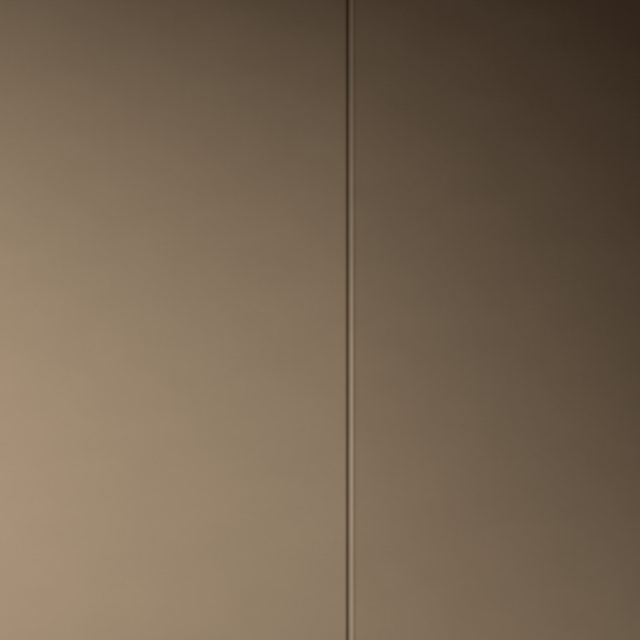
Reproduce this texture procedurally as a Shadertoy shader.

```glsl
float hash(vec2 p) {
    return fract(sin(dot(p, vec2(127.1, 311.7))) * 43758.5453);
}

float noise(vec2 p) {
    vec2 cell = floor(p), f = fract(p);
    f = f * f * (3.0 - 2.0 * f);
    return mix(mix(hash(cell), hash(cell + vec2(1, 0)), f.x),
               mix(hash(cell + vec2(0, 1)), hash(cell + vec2(1, 1)), f.x), f.y);
}

// Soft vertical line around a centre
float ridge(float x, float centre, float width) {
    float d = (x - centre) / width;
    return exp(-d * d);
}

// Vertical falloff of light as a quadratic in height
float falloff(vec3 k, float y) {
    return k.x + y * (k.y + y * k.z);
}

void mainImage(out vec4 fragColor, in vec2 fragCoord) {
    vec2 uv = fragCoord / iResolution.xy;
    float pixel = 1.0 / iResolution.x;

    // Each panel blends the light between its two side edges
    float left = mix(falloff(vec3(0.645, 0.14, -0.37), uv.y),
                     falloff(vec3(0.55, 0.06, -0.32), uv.y), uv.x / 0.54);
    float right = mix(falloff(vec3(0.53, -0.02, -0.22), uv.y),
                      falloff(vec3(0.42, -0.21, -0.02), uv.y), (uv.x - 0.55) / 0.45);
    float light = mix(left, right, smoothstep(-pixel, pixel, uv.x - 0.546));

    // Seam: dark groove, lit bevel and a faint outer shadow
    float bevel = 0.14 + 0.12 * ridge(uv.y, 0.42, 0.3);
    light *= 1.0 - 0.42 * ridge(uv.x, 0.5427, 0.0026);
    light *= 1.0 + bevel * ridge(uv.x, 0.5494, 0.0024);
    light *= 1.0 - 0.09 * ridge(uv.x, 0.5545, 0.0018);

    // Faint mottling and fine grain
    light += 0.008 * (noise(uv * vec2(18, 30)) - 0.5);
    light += 0.006 * (noise(uv * vec2(160, 240)) - 0.5);

    // Warm brown tint, redder in the shadows
    vec3 color = light * vec3(1.0, 0.92, 0.79) - vec3(0.0, 0.03, 0.045);
    fragColor = vec4(clamp(color, 0.0, 1.0), 1.0);
}
```
